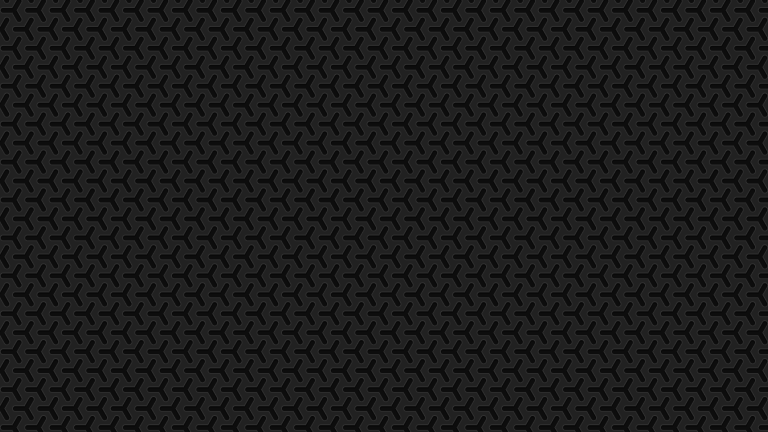
This pattern is drawn by a Shadertoy shader. Its source:

```glsl
// Dark panel pressed with tightly interlocked three-armed grooves.
// Groove centres sit on a staggered lattice; the distance to the nearest
// groove shapes the floor, the inner shadow and the thin lit rim.

// Lengths are in canvas heights.
const vec2  SPACING     = vec2(0.0566, 0.0439); // step along a row, step between rows
const vec2  ORIGIN      = vec2(0.796, 0.581);   // centre of one groove
const float ARM_LENGTH  = 0.0300;
const float ARM_RADIUS  = 0.0054;
const float RIM_WIDTH   = 0.0024;
const float SHADOW_DROP = 0.0020;

const vec3 FACE_COLOR   = vec3(0.130);
const vec3 FLOOR_COLOR  = vec3(0.052);
const vec3 SHADOW_COLOR = vec3(0.034);
const vec3 RIM_COLOR    = vec3(0.190);

const float THIRD_TURN = 2.0943951;

// Distance to a round-ended bar from the origin along a unit direction.
float capsule(vec2 p, vec2 direction) {
    float along = clamp(dot(p, direction), 0.0, ARM_LENGTH - ARM_RADIUS);
    return length(p - direction * along) - ARM_RADIUS;
}

// One arm points left, the other two up and down to the right.
float tripod(vec2 p) {
    float d = 1e3;
    for (int i = 0; i < 3; i++) {
        float angle = THIRD_TURN * (float(i) + 1.5);
        d = min(d, capsule(p, vec2(cos(angle), sin(angle))));
    }
    return d;
}

// Nearest groove in the lattice: odd rows move by half a step.
float grooves(vec2 p) {
    p -= ORIGIN;
    float baseRow = floor(p.y / SPACING.y + 0.5);
    float d = 1e3;
    for (int j = -1; j <= 1; j++) {
        float row = baseRow + float(j);
        float shift = 0.5 * mod(row, 2.0);
        float baseColumn = floor(p.x / SPACING.x - shift + 0.5);
        for (int i = -1; i <= 1; i++) {
            vec2 cell = vec2(baseColumn + float(i) + shift, row);
            d = min(d, tripod(p - cell * SPACING));
        }
    }
    return d;
}

// Smooth coverage of the region where d is negative.
float coverage(float d, float pixel) {
    return clamp(0.5 - d / pixel, 0.0, 1.0);
}

void mainImage(out vec4 fragColor, in vec2 fragCoord) {
    vec2 p = fragCoord / iResolution.y;
    float pixel = 1.0 / iResolution.y;

    float d = grooves(p);
    float raised = grooves(p + vec2(0.0, SHADOW_DROP));

    // Light from above: the rim is brightest below each groove.
    float facing = clamp((d - raised) / SHADOW_DROP, -1.0, 1.0);
    float pit = coverage(d, pixel);
    float rim = coverage(d - RIM_WIDTH, pixel) - pit;
    float shadow = smoothstep(-0.5 * ARM_RADIUS, 0.0, raised);

    vec3 color = FACE_COLOR;
    color = mix(color, RIM_COLOR, rim * (0.85 - 0.15 * facing));
    color = mix(color, mix(FLOOR_COLOR, SHADOW_COLOR, shadow), pit);
    fragColor = vec4(color, 1.0);
}
```
